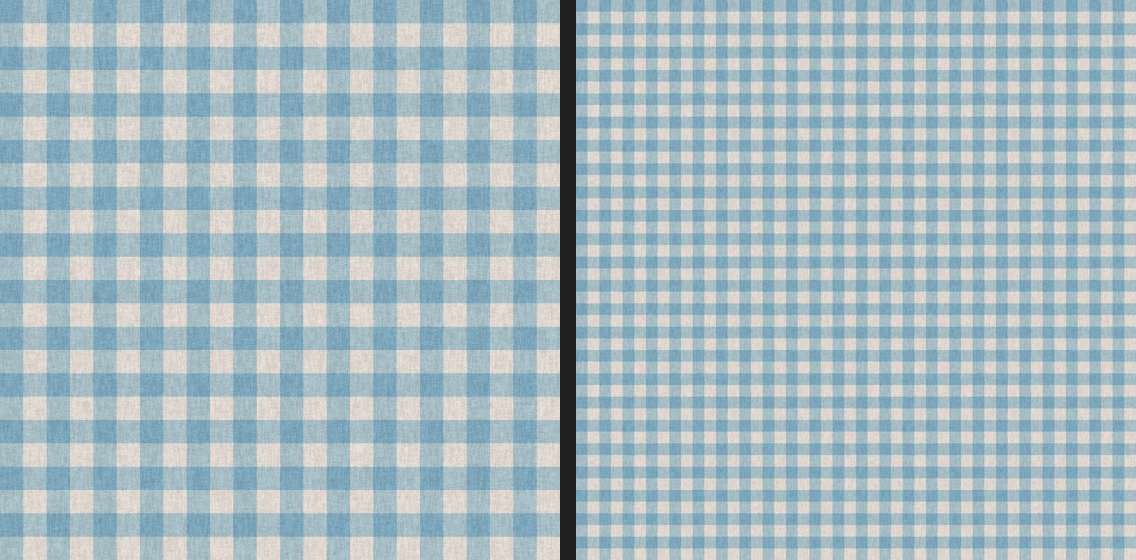
Left: one tile. Right: repeated 2 by 2.
Reproduce this pattern procedurally as a Shadertoy shader.

```glsl
float hash(vec2 cell) {
    uvec2 q = uvec2(cell) * uvec2(1597334673u, 3812015801u);
    uint n = (q.x ^ q.y) * 1597334673u;
    n = (n ^ (n >> 15)) * 2246822519u;
    return float((n ^ (n >> 13)) & 65535u) / 65535.0;
}

// Value noise on a lattice that wraps at the canvas edges
float wrappedNoise(vec2 uv, vec2 cells) {
    vec2 p = uv * cells;
    vec2 i = floor(p);
    vec2 f = smoothstep(0.0, 1.0, p - i);
    vec2 a = mod(i, cells);
    vec2 b = mod(i + 1.0, cells);
    return mix(mix(hash(a), hash(vec2(b.x, a.y)), f.x),
               mix(hash(vec2(a.x, b.y)), hash(b), f.x), f.y);
}

// Brightness offset from warp threads, weft threads and fibre grain
float linen(vec2 uv) {
    float warp = wrappedNoise(uv, vec2(400.0, 72.0)) - 0.5;
    float weft = wrappedNoise(uv, vec2(72.0, 400.0)) - 0.5;
    float grain = wrappedNoise(uv, vec2(512.0)) - 0.5;
    vec2 t = 6.2831853 * uv;
    float slub = sin(t.x * 37.0 + 2.0 * sin(t.y * 5.0)) + sin(t.x * 83.0 + sin(t.y * 9.0));
    return 0.06 * warp + 0.035 * weft + 0.07 * grain + 0.003 * slub;
}

void mainImage(out vec4 fragColor, in vec2 fragCoord) {
    vec2 uv = fragCoord / iResolution.xy;

    // Dyed bands: half of each of the twelve repeats, both ways
    vec2 fromCentre = abs(fract(uv * 12.0 + vec2(0.25, -0.25)) - 0.5);
    vec2 soft = 6.0 / iResolution.xy;
    vec2 dyed = 1.0 - smoothstep(0.25 - soft, 0.25 + soft, fromCentre);

    // Undyed, single-dyed and double-dyed cloth
    vec3 cream = vec3(0.87, 0.84, 0.81);
    vec3 paleBlue = vec3(0.65, 0.74, 0.77);
    vec3 deepBlue = vec3(0.49, 0.65, 0.73);
    vec3 cloth = mix(mix(cream, paleBlue, dyed.x), mix(paleBlue, deepBlue, dyed.x), dyed.y);

    fragColor = vec4(cloth + linen(uv), 1.0);
}
```
